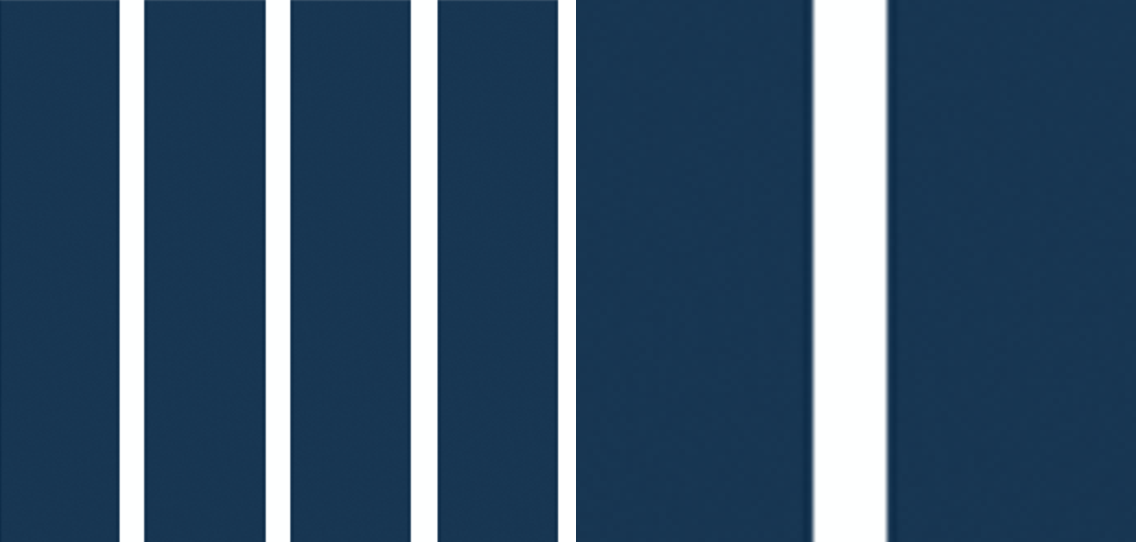
Left, the full canvas; right, a detail of the centre.
A Shadertoy shader for this pattern:

```glsl
const vec3 NAVY = vec3(0.092, 0.212, 0.322);
const vec3 WHITE = vec3(0.995, 1.0, 1.0);
const float PERIOD = 0.261;
const float FIRST_CENTRE = 0.2355;

float hash(vec2 p) {
    return fract(sin(dot(p, vec2(127.1, 311.7))) * 43758.5453);
}

// Signed distance to the nearest stripe, negative inside
float stripeDistance(float x, float firstCentre, float period) {
    float index = round((x - firstCentre) / period);
    float halfWidth = index == 2.0 ? 0.0238 : 0.0219;
    return abs(x - firstCentre - index * period) - halfWidth;
}

float coverage(float d, float softness) {
    return 1.0 - smoothstep(-softness, softness, d);
}

// Narrow bell around a given distance
float rim(float d, float offset, float width) {
    float t = (d - offset) / width;
    return exp(-t * t);
}

void mainImage(out vec4 fragColor, in vec2 fragCoord) {
    vec2 uv = fragCoord / iResolution.xy;
    float pixel = 1.0 / iResolution.x;
    float d = stripeDistance(uv.x, FIRST_CENTRE, PERIOD);

    // Navy ground with very faint grain
    vec3 color = NAVY + (hash(floor(uv * 256.0)) - 0.5) * 0.006;

    // Slightly darker rim beside each stripe
    color -= 0.035 * rim(d, 0.0045, 0.002);

    // Thin pale fringe along the top
    color = mix(color, WHITE, 0.12 * smoothstep(0.996, 1.0, uv.y));

    // White stripes with soft edges
    color = mix(color, WHITE, coverage(d, max(0.0022, pixel)));

    fragColor = vec4(color, 1.0);
}
```
